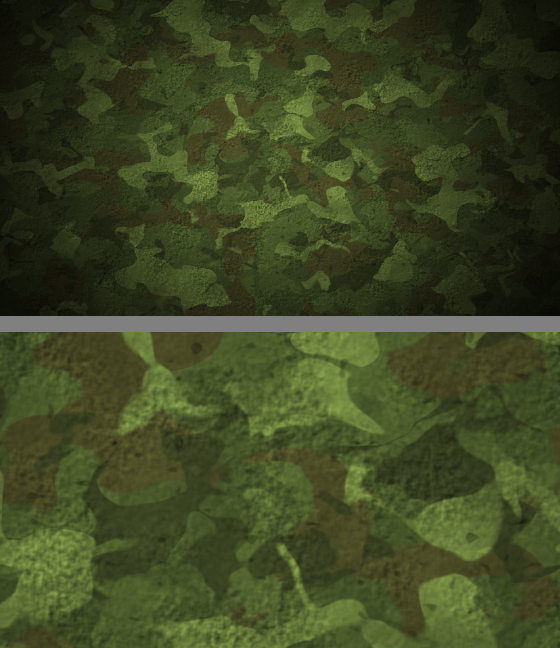
Top, the full canvas; bottom, a detail of the centre.
Give the GLSL for this texture, as a Shadertoy shader.

```glsl
// Worn woodland camouflage on rough plaster, lit from the middle with a dark vignette.

#define BLOB_SCALE vec2(7.0, 9.4)       // camouflage cells per canvas height
#define WARP 0.55                       // how far the blob outlines are bent
#define EDGE 0.035                      // softness of the blob outlines
#define GRAIN 0.34                      // strength of the fine relief
#define MOTTLE 0.13                     // strength of the cloudy wear
#define FALLOFF vec2(1.75, 2.4)         // vignette strength in x and y
#define LIGHT_GREEN vec3(0.455, 0.545, 0.255)
#define MOSS_GREEN vec3(0.325, 0.395, 0.185)
#define FERN_GREEN vec3(0.275, 0.335, 0.160)
#define BROWN vec3(0.300, 0.300, 0.150)
#define DARK_GREEN vec3(0.215, 0.250, 0.125)

// Unit gradient from an integer hash of the cell
vec2 gradient(ivec2 cell) {
    uvec2 k = uvec2(cell + 4096);
    uint h = k.x * 1597334677u ^ k.y * 3812015801u;
    h = (h ^ (h >> 15)) * 2246822519u;
    h ^= h >> 13;
    float angle = float(h & 65535u) * 6.2831853 / 65536.0;
    return vec2(cos(angle), sin(angle));
}

float gradientNoise(vec2 p) {
    ivec2 i = ivec2(floor(p));
    vec2 f = fract(p);
    vec2 u = f * f * f * (f * (f * 6.0 - 15.0) + 10.0);
    float a = dot(gradient(i), f);
    float b = dot(gradient(i + ivec2(1, 0)), f - vec2(1, 0));
    float c = dot(gradient(i + ivec2(0, 1)), f - vec2(0, 1));
    float d = dot(gradient(i + ivec2(1, 1)), f - vec2(1, 1));
    return mix(mix(a, b, u.x), mix(c, d, u.x), u.y);
}

float fbm(vec2 p, int octaves) {
    float sum = 0.0, amplitude = 1.0;
    for (int i = 0; i < octaves; i++) {
        sum += amplitude * gradientNoise(p);
        p = mat2(1.6, 1.2, -1.2, 1.6) * p + 17.3;
        amplitude *= 0.5;
    }
    return sum;
}

// Lobed blob field: warped noise with ragged detail
float blobs(vec2 p, float seed) {
    p += seed * vec2(13.7, 29.1);
    vec2 bend = vec2(gradientNoise(p * 1.9 + 41.0), gradientNoise(p * 1.9 + 83.0));
    p += WARP * bend;
    return gradientNoise(p) + 0.42 * gradientNoise(p * 2.1 + 7.0)
         + 0.15 * gradientNoise(p * 4.7);
}

float cover(float field, float threshold) {
    return smoothstep(threshold - EDGE, threshold + EDGE, field);
}

vec3 camouflage(vec2 p) {
    vec2 q = p * BLOB_SCALE;
    vec3 color = mix(MOSS_GREEN, FERN_GREEN, cover(blobs(q, 1.0), 0.02));
    color = mix(color, BROWN, cover(blobs(q * 0.8, 2.0), 0.13));

    // Tapering dark branches
    float branch = 0.5 * blobs(q, 3.0) - abs(blobs(q * 0.9, 4.0));
    color = mix(color, DARK_GREEN, 0.9 * cover(branch, 0.0));

    // Light leaves, rubbed thin in places
    float rubbed = clamp(0.85 + 0.6 * fbm(p * 11.0 + 50.0, 3), 0.45, 1.0);
    return mix(color, LIGHT_GREEN, rubbed * cover(blobs(q * 0.9, 5.0), 0.19));
}

// Brightness of the plaster: lit bumps in patches, cloudy wear, pits and glints
float plaster(vec2 p) {
    vec2 lightStep = vec2(-0.0018, 0.0022);
    float relief = fbm(p * 70.0, 3) - fbm((p + lightStep) * 70.0, 3);
    float speck = gradientNoise(p * 165.0 + 5.0);
    float patches = clamp(0.9 + 1.6 * gradientNoise(p * 13.0 + 22.0), 0.45, 1.6);
    float wear = fbm(p * 10.0 + 31.0, 5);
    float spots = gradientNoise(p * vec2(52.0, 70.0) + 60.0);
    float pits = smoothstep(0.36, 0.50, spots);
    float glints = smoothstep(0.38, 0.52, -spots);
    return 1.0 + GRAIN * patches * (relief + 0.7 * speck) + MOTTLE * wear
         - 0.24 * pits + 0.16 * glints;
}

void mainImage(out vec4 fragColor, in vec2 fragCoord) {
    vec2 p = fragCoord / iResolution.y;
    vec2 center = vec2(0.49 * iResolution.x / iResolution.y, 0.51);

    // Vignette
    vec2 d = p - center;
    float light = exp(-dot(FALLOFF, d * d));

    vec3 color = camouflage(p) * plaster(p) * light;
    fragColor = vec4(clamp(color, 0.0, 1.0), 1.0);
}
```
